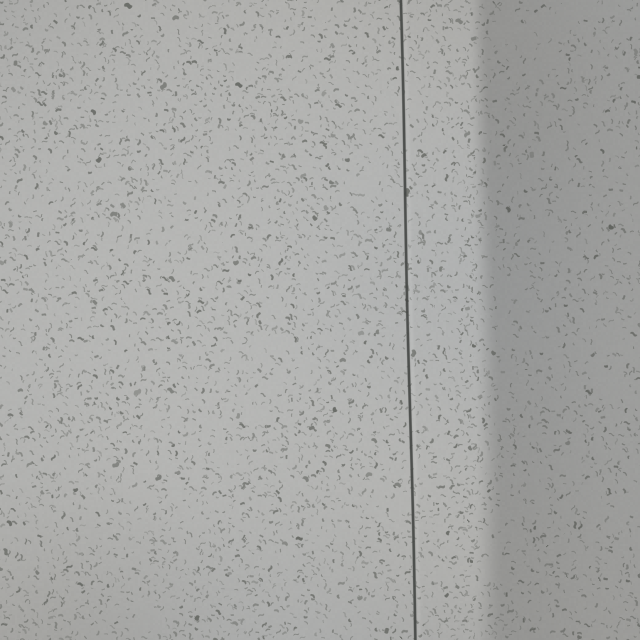
Give the GLSL for this texture, as a Shadertoy shader.

```glsl
// Pale speckled sheet flooring with a thin dark seam and a soft fold into shade.
// Specks are jittered, randomly turned capsules on hashed cells, in three sizes;
// broad layered sines vary the light and the speck density.

vec4 hash4(vec2 cell) {
    vec4 p = fract(cell.xyxy * vec4(0.1031, 0.1030, 0.0973, 0.1099));
    p += dot(p, p.wzxy + 33.33);
    return fract((p.xxyz + p.yzzw) * p.zywx);
}

// Smooth wandering value, about -1 to 1
float drift(vec2 p) {
    return (sin(p.x + 1.7 * sin(p.y * 0.8)) + sin(p.y * 1.3 + 1.4 * sin(p.x * 0.9 + 2.0))) * 0.5;
}

// Coverage of one scattered layer; reach and radius are in canvas units
float specks(vec2 uv, float cells, float chance, float reach, float radius, float seed) {
    vec2 home = floor(uv * cells);
    float cover = 0.0;
    for (int j = -1; j <= 1; j++)
    for (int i = -1; i <= 1; i++) {
        vec2 cell = home + vec2(i, j);
        vec4 place = hash4(cell + seed);
        vec4 form = hash4(cell + seed + 71.3);
        vec2 d = uv - (cell + place.xy) / cells;

        // Mostly falling to the right, with a wide scatter of angles
        float angle = -0.75 + (form.x + form.y - 1.0) * 2.2;
        vec2 along = vec2(cos(angle), sin(angle));
        vec2 q = vec2(dot(d, along), dot(d, vec2(-along.y, along.x)));
        q.y += 0.0007 * sin(q.x * 700.0 + form.z * 6.28);

        float halfLength = reach * mix(0.25, 1.0, form.z * form.z);
        q.x -= clamp(q.x, -halfLength, halfLength);
        float dist = length(q) - radius * mix(0.6, 1.15, form.w);
        float ink = (1.0 - smoothstep(-0.0011, 0.0013, dist)) * mix(0.4, 1.0, place.w);
        cover = max(cover, ink * step(place.z, chance));
    }
    return cover;
}

void mainImage(out vec4 fragColor, in vec2 fragCoord) {
    vec2 uv = fragCoord / iResolution.y;

    // Light on the left sheet: brightest in the middle, dimmer at the corners
    vec2 fromGlow = (uv - vec2(0.36, 0.50)) * vec2(0.8, 1.0);
    float light = 0.716 - 0.14 * dot(fromGlow, fromGlow) + 0.008 * drift(uv * 7.0);
    light -= 0.04 * smoothstep(0.35, 0.0, length(uv - vec2(0.12, 0.0)));

    // Fold: a soft step down to the shaded sheet, wider toward the bottom
    float foldX = 0.752 + 0.004 * sin(uv.y * 5.0);
    float shade = smoothstep(-0.016, mix(0.035, 0.014, uv.y), uv.x - foldX);
    float shadedLight = 0.582 + 0.03 * smoothstep(0.77, 1.0, uv.x) + 0.006 * drift(uv * 6.0 + 4.0);
    light = mix(light, shadedLight, shade);

    // Near-neutral sheet with faint cool and warm patches
    float warmth = drift(uv * 5.0 + 1.0);
    vec3 color = light * (vec3(1.0, 1.003, 0.993) + warmth * vec3(0.006, 0.0, -0.008));

    // Fine mottling
    vec4 grain = hash4(floor(uv * 260.0));
    color += (grain.x + grain.y - 1.0) * 0.007;

    // Specks, sparser on the shaded sheet and crowded along the fold
    float crowd = 1.0 + 0.22 * drift(uv * 19.0) - 0.3 * shade;
    crowd += 0.45 * exp(-pow((uv.x - 0.733) / 0.012, 2.0));
    float fine = specks(uv, 96.0, 0.50 * crowd, 0.0040, 0.0009, 3.0);
    float medium = specks(uv, 62.0, 0.50 * crowd, 0.0040, 0.0016, 19.0);
    float large = specks(uv, 24.0, 0.24 * crowd, 0.0035, 0.0029, 47.0);
    vec3 speckColor = vec3(0.395, 0.405, 0.385) * mix(1.0, 0.92, shade);
    color = mix(color, speckColor, max(0.62 * fine, max(0.82 * medium, 0.92 * large)));

    // Seam: dark line leaning slightly, with a pale lip on its right
    float seam = uv.x - (0.649 - 0.023 * uv.y + 0.0008 * sin(uv.y * 9.0));
    color += 0.025 * exp(-pow((seam - 0.006) / 0.003, 2.0));
    float groove = 1.0 - smoothstep(0.0008, 0.0034, abs(seam));
    color = mix(color, vec3(0.27, 0.28, 0.27), 0.92 * groove);

    fragColor = vec4(color, 1.0);
}
```
